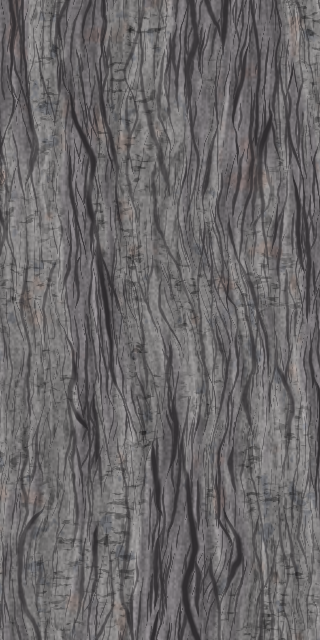
Write a WebGL 1 fragment shader that draws this texture.

```glsl
precision highp float;
// Weathered grey tree bark: cracked pale plates, fibrous furrows and dark fissures.
uniform vec2 u_resolution;

#define PLATE_FREQ vec2(11.0, 0.95)
#define STRAND_FREQ vec2(36.0, 2.8)
#define FIBRE_FREQ vec2(72.0, 7.0)
#define CRACK_FREQ vec2(40.0, 92.0)
#define GRAIN_FREQ vec2(150.0, 120.0)
#define BEND 0.13
#define RELIEF 0.60
#define SLIT_WIDTH 0.15
#define SLIT_LEAN 0.07
#define PLATE_COLOR vec3(0.508, 0.501, 0.500)
#define FURROW_COLOR vec3(0.440, 0.426, 0.438)
#define FISSURE_COLOR vec3(0.165, 0.155, 0.165)

float hash(vec2 p) {
  vec3 q = fract(p.xyx * 0.1031);
  q += dot(q, q.yzx + 33.33);
  return fract((q.x + q.y) * q.z);
}

float noise(vec2 p) {
  vec2 cell = floor(p), f = fract(p);
  f = f * f * (3.0 - 2.0 * f);
  float low = mix(hash(cell), hash(cell + vec2(1.0, 0.0)), f.x);
  float high = mix(hash(cell + vec2(0.0, 1.0)), hash(cell + vec2(1.0, 1.0)), f.x);
  return mix(low, high, f.y);
}

float fbm(vec2 p) {
  float sum = 0.0, amplitude = 0.57;
  for (int i = 0; i < 3; i++) {
    sum += amplitude * noise(p);
    p = p * 2.03 + vec2(17.3, 9.1);
    amplitude *= 0.5;
  }
  return sum;
}

// Fine dark marks where layered noise falls below a level
float marks(vec2 p, float level) {
  return 1.0 - smoothstep(level - 0.10, level + 0.08, fbm(p));
}

// Lets the grain lean and wander on its way up the trunk
vec2 bendGrain(vec2 p) {
  float sway = fbm(p * vec2(3.0, 1.5) + 40.0) - 0.5;
  float wobble = fbm(p * vec2(24.0, 16.0) + 7.0) - 0.5;
  return vec2(p.x + BEND * sway + 0.010 * wobble, p.y);
}

float plateMask(vec2 q) {
  float ragged = 0.20 * (noise(q * vec2(48.0, 12.0)) - 0.5);
  return smoothstep(0.40, 0.62, fbm(q * PLATE_FREQ + 3.0) + ragged);
}

float barkHeight(vec2 q) {
  return 0.35 * plateMask(q) + 0.5 * noise(q * STRAND_FREQ + 11.0)
       + 0.35 * noise(q * FIBRE_FREQ + 23.0);
}

// One wandering upright slit per column, opening and closing along its length
float slits(float column, float y, float width, float seed) {
  float id = floor(column) + seed;
  float center = 0.5 + 0.5 * (noise(vec2(id, y * 1.7 + 50.0)) - 0.5);
  float opening = smoothstep(0.42, 0.90, noise(vec2(id, y)));
  float w = width * opening + 0.001;
  float torn = 0.05 * (noise(vec2(column * 5.0, y * 9.0)) - 0.5);
  float gap = abs(fract(column) - center + torn);
  return (1.0 - smoothstep(0.25 * w, w, gap)) * smoothstep(0.0, 0.3, opening);
}

void main() {
  vec2 p = gl_FragCoord.xy / u_resolution.x;
  vec2 q = bendGrain(p);
  float plate = plateMask(q);
  float furrow = 1.0 - plate;

  // Strands, fibres and fine grain
  float tone = 0.20 * (noise(q * STRAND_FREQ + 11.0) - 0.5);
  tone += mix(0.50, 0.34, plate) * (fbm(q * FIBRE_FREQ + 23.0) - 0.5);
  tone += 0.22 * (noise(p * GRAIN_FREQ) - 0.5);
  tone += 0.08 * (fbm(p * vec2(5.0, 4.0) + 60.0) - 0.5);

  // Side light over the relief
  tone += RELIEF * (barkHeight(q) - barkHeight(q + vec2(0.005, 0.002)));

  // Small crosswise cracks and upright scratches on the plates
  vec2 c = q + 0.010 * vec2(0.0, noise(p * vec2(38.0, 25.0)) - 0.5);
  float cracked = smoothstep(0.25, 0.65, noise(p * vec2(14.0, 9.0) + 5.0));
  tone -= 0.30 * plate * cracked * marks(c * CRACK_FREQ, 0.35);
  tone -= 0.22 * plate * marks(q * vec2(80.0, 20.0) + 51.0, 0.32);

  vec3 color = mix(FURROW_COLOR, PLATE_COLOR, plate) * (1.0 + tone);

  // Blue-grey lichen spots and faint rusty patches
  float lichen = smoothstep(0.68, 0.80, fbm(p * vec2(24.0, 18.0) + 80.0));
  float rust = smoothstep(0.70, 0.86, fbm(p * vec2(13.0, 9.0) + 120.0));
  color *= mix(vec3(1.0), vec3(0.82, 0.84, 0.88), lichen * plate);
  color *= mix(vec3(1.0), vec3(1.04, 0.97, 0.94), rust);

  // Fissures from broad to hair-thin, crossing each other at slight leans
  float dark = 0.0, freq = 9.0, lean = SLIT_LEAN;
  for (int i = 0; i < 6; i++) {
    float layer = float(i);
    float seed = 37.0 * layer + 5.0;
    float drift = 0.10 * (noise(p * vec2(3.0, 2.2) + seed) - 0.5);
    float column = (q.x + drift + lean * p.y) * freq;
    float width = SLIT_WIDTH * (1.0 + 0.12 * layer) * mix(0.55, 1.1, furrow);
    float depth = (0.92 - 0.07 * layer) * mix(0.6, 1.0, furrow);
    dark = max(dark, depth * slits(column, p.y * (2.4 + 0.17 * freq), width, seed));
    freq *= 1.45;
    lean = -lean;
  }
  color = mix(color, FISSURE_COLOR, dark);

  gl_FragColor = vec4(color, 1.0);
}
```
